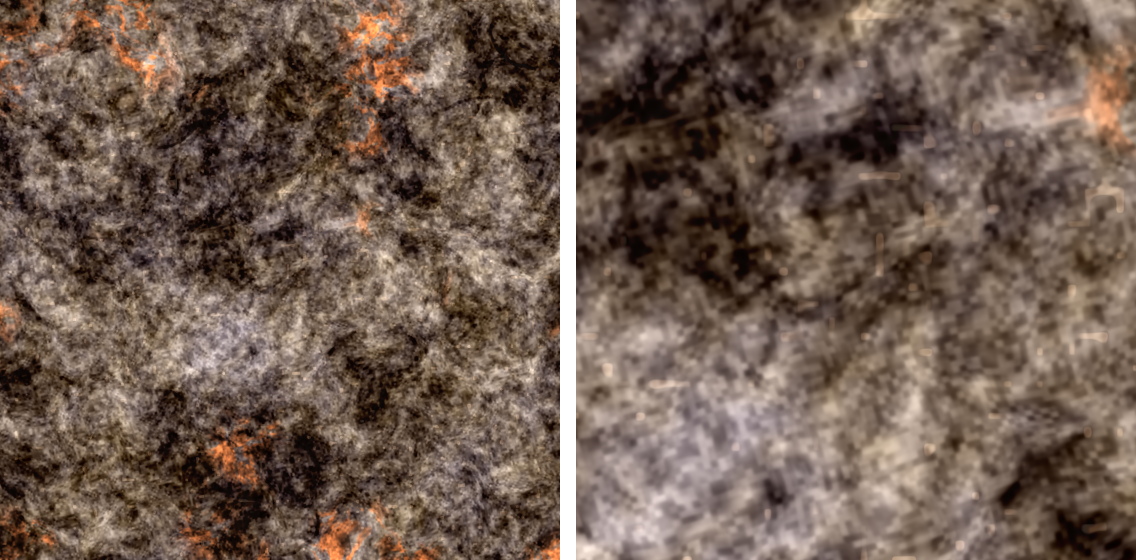
Left: the whole. Right: its middle third, enlarged.
This texture is drawn by a Shadertoy shader. Its source:

```glsl
#define BLOTCH_SCALE 5.5
#define STREAK_SCALE 19.0
#define GRAIN_SCALE 62.0
#define BLOTCH_WEIGHT 0.56
#define STREAK_WEIGHT 0.56
#define GRAIN_WEIGHT 0.62
#define RUST_SCALE 4.6
#define RUST_AMOUNT 0.85
#define WARP 0.022
#define ARC_COUNT 9
#define MID_COLOR vec3(0.383, 0.312, 0.268)
#define TONE_STEP vec3(0.150, 0.148, 0.142)

// Integer hash, 0 to 1
float hash(vec2 cell) {
    uvec2 q = uvec2(ivec2(cell)) * uvec2(1597u, 7919u);
    uint h = (q.x ^ (q.y << 7)) * 40503u + q.y;
    h = (h ^ (h >> 15)) * 73244475u;
    h = (h ^ (h >> 13)) * 73244475u;
    h ^= h >> 16;
    return float(h & 65535u) / 65535.0;
}

// Value noise scaled to zero mean and about unit deviation
float noise(vec2 p) {
    vec2 i = floor(p), f = p - i;
    vec2 w = f * f * f * (f * (f * 6.0 - 15.0) + 10.0);
    float low = mix(hash(i), hash(i + vec2(1, 0)), w.x);
    float high = mix(hash(i + vec2(0, 1)), hash(i + vec2(1, 1)), w.x);
    return (mix(low, high, w.y) - 0.5) * 4.6;
}

mat2 rotation(float angle) {
    float c = cos(angle), s = sin(angle);
    return mat2(c, s, -s, c);
}

// Rotated octaves, renormalised to unit deviation
float fbm(vec2 p, int octaves, float gain) {
    float sum = 0.0, power = 0.0, amp = 1.0;
    mat2 turn = rotation(0.65) * 2.0;
    for (int i = 0; i < octaves; i++) {
        sum += amp * noise(p);
        power += amp * amp;
        amp *= gain;
        p = turn * p + vec2(17.3, 41.7);
    }
    return sum * inversesqrt(power);
}

// Short fibres that switch between two diagonals from patch to patch
float streaks(vec2 p) {
    vec2 stretch = vec2(0.55, 1.25) * STREAK_SCALE;
    float rising = fbm(rotation(-0.85) * p * stretch.x * vec2(1.0, stretch.y / stretch.x), 3, 0.85);
    float falling = fbm((rotation(0.7) * p) * stretch + 73.0, 3, 0.85);
    return mix(rising, falling, smoothstep(-0.4, 0.4, noise(p * 6.0 + 9.0)));
}

// Thin curved cracks, each fading along its length
float cracks(vec2 p, float pixel) {
    float dark = 0.0;
    for (int i = 0; i < ARC_COUNT; i++) {
        float id = float(i);
        vec2 center = vec2(hash(vec2(id, 3)), hash(vec2(id, 8)));
        float radius = mix(0.035, 0.085, hash(vec2(id, 14)));
        float facing = 6.2832 * hash(vec2(id, 21));
        vec2 d = p - center;
        float along = dot(normalize(d + 1e-5), vec2(cos(facing), sin(facing)));
        float edge = abs(length(d * vec2(0.85, 1.15)) - radius);
        float line = 1.0 - smoothstep(0.0008, 0.0032 + pixel, edge);
        dark = max(dark, line * smoothstep(0.35, 0.9, along));
    }
    return dark;
}

void mainImage(out vec4 fragColor, in vec2 fragCoord) {
    vec2 uv = fragCoord / iResolution.y;
    vec2 bend = vec2(fbm(uv * 11.0 + 5.0, 3, 0.6), fbm(uv * 11.0 + 58.0, 3, 0.6));
    vec2 p = uv + WARP * 0.5 * bend;

    // Tone from broad blotches, fibres and fine grit
    float blotch = fbm(p * BLOTCH_SCALE + 31.0, 4, 0.75);
    float fibre = streaks(p);
    float grit = fbm((uv + 0.2 * (p - uv)) * GRAIN_SCALE + 12.0, 3, 0.95);
    float tone = BLOTCH_WEIGHT * blotch + STREAK_WEIGHT * fibre + GRAIN_WEIGHT * grit;
    tone -= 1.1 * cracks(uv + 0.004 * bend, 1.0 / iResolution.y);

    // Stone ramp, drifting between brown and violet grey
    vec3 color = MID_COLOR + TONE_STEP * tone;
    float warmth = 0.6 * fbm(p * 7.0 + 90.0, 3, 0.8) + 0.4 * noise(uv * 60.0 + 7.0);
    warmth -= 0.3 * abs(blotch) - 0.25;
    color += warmth * vec3(0.008, 0.002, -0.022);
    color = max(color, vec3(0.065, 0.045, 0.038) + 0.012 * grit);

    // Rust gathers in patches, broken up into flecks
    float patchMask = smoothstep(0.65, 1.8, fbm(p * RUST_SCALE + 140.0, 3, 0.6));
    float flecks = smoothstep(-0.9, 1.1, fbm(p * 34.0 + 201.0, 3, 0.8));
    float rust = RUST_AMOUNT * patchMask * flecks;
    float light = dot(color, vec3(0.3, 0.5, 0.2));
    vec3 rustColor = light * vec3(1.75, 0.95, 0.48) + vec3(0.03, 0.005, 0.0);
    color = mix(color, rustColor, rust);

    // Sparse pale mineral specks
    float speck = smoothstep(1.75, 2.15, noise(uv * 105.0 + 310.0));
    color += speck * vec3(0.16, 0.13, 0.10);

    fragColor = vec4(clamp(color, 0.0, 1.0), 1.0);
}
```
